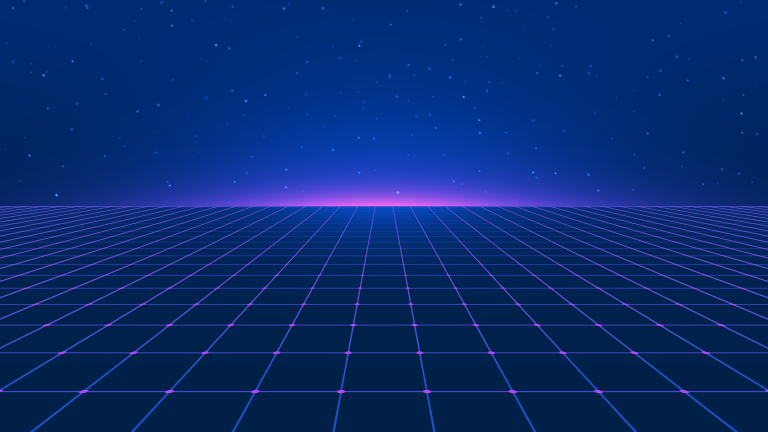
A Shadertoy shader for this background:

```glsl
// Neon perspective grid under a starry night sky with a violet glow on the horizon.
#define HORIZON 0.523
#define VANISH_Y 0.632
#define ROW_SCALE 2.692
#define COL_WIDTH 0.369
#define ROW_STROKE 0.0052
#define COL_STROKE 0.0072
#define STAR_LAYERS 3
#define STAR_DENSITY 0.34
#define GLOW_STRENGTH 1.0

// Sine-free hash giving three values in 0..1
vec3 hash3(vec2 p) {
    vec3 q = fract(p.xyx * vec3(0.1031, 0.1030, 0.0973));
    q += dot(q, q.yxz + 33.33);
    return fract((q.xxy + q.yzz) * q.zyx);
}

// Pixel coverage of a line, also correct when thinner than a pixel
float stroke(float dist, float width, float px) {
    return clamp(0.5 * (width + px) - dist, 0.0, min(width, px)) / px;
}

// Distance to the nearest integer
float nearest(float v) {
    return abs(fract(v + 0.5) - 0.5);
}

// Scattered round stars, from small and many to large and few
vec3 stars(vec2 p, float px) {
    vec3 light = vec3(0.0);
    for (int i = 0; i < STAR_LAYERS; i++) {
        float layer = float(i);
        float cellSize = 0.042 + 0.025 * layer;
        vec2 cell = floor(p / cellSize);
        vec3 rnd = hash3(cell + 71.0 * layer + 200.0);
        vec3 look = hash3(cell + 37.0 * layer + 500.0);
        vec2 center = (cell + 0.15 + 0.7 * rnd.xy) * cellSize;
        float radius = 0.0014 + 0.0007 * layer + 0.0008 * look.x;
        float disc = 1.0 - smoothstep(radius - px, radius + px, length(p - center));
        float present = step(rnd.z, STAR_DENSITY / (1.0 + 0.8 * layer));
        float brightness = mix(0.12, 0.85, look.y * look.y);
        vec3 tint = mix(vec3(0.08, 0.48, 1.0), vec3(0.50, 0.82, 1.0), look.z);
        light += tint * disc * present * brightness;
    }
    return light;
}

vec3 sky(vec2 p, float px) {
    float h = p.y - HORIZON;
    vec3 color = mix(vec3(0.0, 0.135, 0.35), vec3(0.0, 0.165, 0.44), smoothstep(0.05, 0.45, h));

    // Wide blue dome
    float dome = exp(-dot(vec2(p.x / 0.52, h / 0.29), vec2(p.x / 0.52, h / 0.29)));
    color = mix(color, vec3(0.0, 0.27, 0.76), 0.9 * dome * GLOW_STRENGTH);

    // Violet haze, then the pink core
    float haze = exp(-pow(abs(p.x) / 0.55, 2.0) - h / 0.050);
    color = mix(color, vec3(0.43, 0.27, 0.97), min(haze * GLOW_STRENGTH, 1.0));
    float core = exp(-pow(abs(p.x) / 0.26, 2.0) - h / 0.024);
    color = mix(color, vec3(1.0, 0.43, 0.93), min(0.95 * core * GLOW_STRENGTH, 1.0));

    return color + stars(p, px) * smoothstep(0.0, 0.02, h);
}

vec3 ground(vec2 p, float px) {
    float below = HORIZON - p.y;
    float depth = VANISH_Y - p.y;

    // Floor shade with a blue reflection under the glow
    vec3 color = mix(vec3(0.0, 0.125, 0.275), vec3(0.005, 0.165, 0.44), exp(-below / 0.13));
    float sheen = exp(-pow(abs(p.x) / 0.27, 2.0) - below / 0.055);
    color = mix(color, vec3(0.02, 0.33, 0.86), 0.85 * sheen);

    // Distances to the grid lines on the canvas
    float rowGap = depth * depth / ROW_SCALE;
    float rowDist = nearest(ROW_SCALE / depth) * rowGap;
    float colDist = nearest(p.x / (COL_WIDTH * depth) + 0.5) * COL_WIDTH * depth;
    float colPerp = colDist / length(vec2(1.0, p.x / depth));

    // Rows dissolve where they crowd together
    float rowFade = mix(0.35, 0.85, smoothstep(0.004, 0.022, rowGap));
    float row = stroke(rowDist, ROW_STROKE * depth, px) * rowFade;
    color = mix(color, vec3(0.31, 0.31, 0.90), row);

    // Columns run from violet far away to blue up close
    vec3 colColor = mix(vec3(0.57, 0.36, 0.96), vec3(0.13, 0.35, 0.86), smoothstep(0.12, 0.45, below));
    float column = stroke(colPerp, COL_STROKE * depth + 0.0005, px);
    color = mix(color, colColor, 0.85 * column);

    // Magenta knots on the crossings
    vec2 knotSize = vec2(0.017, 0.0075) * depth;
    float knotEdge = px / knotSize.y;
    float knot = 1.0 - smoothstep(1.0 - 0.5 * knotEdge, 1.0 + 0.5 * knotEdge,
                                  length(vec2(colDist, rowDist) / knotSize));
    color = mix(color, vec3(0.72, 0.27, 0.96), knot * smoothstep(0.08, 0.28, below));

    // Bright rim of the floor
    float rim = stroke(abs(below - 0.0012), 0.0024, px);
    return mix(color, vec3(0.42, 0.34, 0.93), 0.65 * rim);
}

void mainImage(out vec4 fragColor, in vec2 fragCoord) {
    float px = 1.0 / iResolution.y;
    vec2 p = vec2(fragCoord.x - 0.5 * iResolution.x, fragCoord.y) * px;
    float aboveHorizon = clamp((p.y - HORIZON) / px + 0.5, 0.0, 1.0);
    vec3 skyColor = sky(vec2(p.x, max(p.y, HORIZON)), px);
    vec3 groundColor = ground(vec2(p.x, min(p.y, HORIZON)), px);
    fragColor = vec4(mix(groundColor, skyColor, aboveHorizon), 1.0);
}
```
